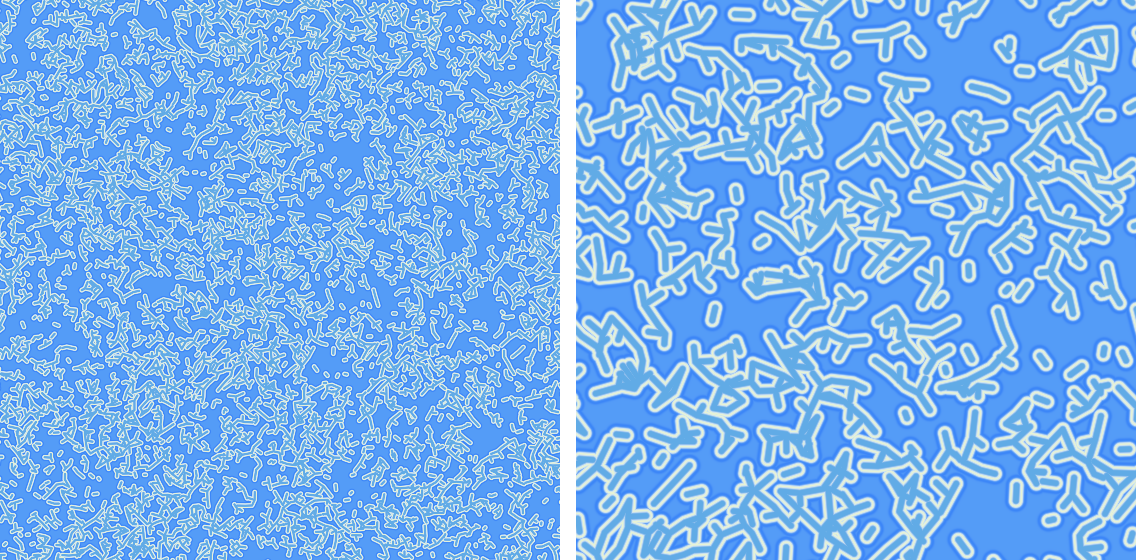
Left: the whole. Right: its middle third, enlarged.
This pattern is drawn by a Shadertoy shader. Its source:

```glsl
// Pale outlines of small branching twigs scattered on a bright blue ground.
// Each jittered grid point grows a bent edge to a random neighbour plus side spurs;
// the union of their distances is contoured at a fixed radius.

#define CELLS 64.0          // grid cells per canvas height
#define JITTER 0.92         // scatter of the points in their cells
#define DENSITY 0.55        // mean chance of an edge per cell
#define CLUSTERING 0.34     // swing of that chance across the canvas
#define LOOSE 0.22          // extra chance of a short free stub
#define SPUR_CHANCE 0.75    // chance of a side spur on an edge
#define BEND 0.5            // sideways kink of an edge, in cells
#define RADIUS 0.0031       // twig axis to centre of outline
#define LINE_HALF 0.0013    // half thickness of the outline
#define HALO_GAP 0.0026     // outline centre to dark halo centre
#define HALO_WIDTH 0.0010   // spread of the dark halo

const vec3 GROUND = vec3(0.33, 0.61, 0.97);
const vec3 HALO   = vec3(0.22, 0.51, 0.97);
const vec3 INSIDE = vec3(0.38, 0.67, 0.90);
const vec3 LILAC  = vec3(0.70, 0.80, 0.95);
const vec3 PALE   = vec3(0.81, 0.90, 0.93);
const vec3 CREAM  = vec3(0.91, 0.95, 0.84);

vec4 hash4(vec2 p) {
    vec4 q = fract(p.xyxy * vec4(0.1031, 0.1030, 0.0973, 0.1099));
    q += dot(q, q.wzxy + 33.33);
    return fract((q.xxyz + q.yzzw) * q.zywx);
}

vec2 cellPoint(vec2 cell) {
    return cell + 0.5 + JITTER * (hash4(cell + 17.0).xy - 0.5);
}

float segmentDistance(vec2 p, vec2 a, vec2 b) {
    vec2 pa = p - a, ba = b - a;
    float t = clamp(dot(pa, ba) / max(dot(ba, ba), 1e-5), 0.0, 1.0);
    return length(pa - ba * t);
}

vec2 heading(float angle) {
    return vec2(cos(angle), sin(angle));
}

// Layered sines, turned at each octave, in about -1..1
float clusterField(vec2 p) {
    float sum = 0.0, weight = 0.8;
    for (int i = 0; i < 4; i++) {
        p = mat2(0.8, 0.6, -0.6, 0.8) * p * 1.5 + 1.7;
        sum += weight * sin(p.x + 1.3 * sin(p.y * 0.7)) * sin(p.y + 1.1 * sin(p.x * 0.8));
        weight *= 0.85;
    }
    return clamp(sum, -1.0, 1.0);
}

// Distance to the twig that grows from one cell, in cells
float twigDistance(vec2 p, vec2 cell) {
    vec4 pick = hash4(cell + 131.0);
    vec4 form = hash4(cell + 257.0);
    vec2 a = cellPoint(cell);
    float chance = DENSITY + CLUSTERING * clusterField(cell / CELLS * 11.0);

    if (pick.x < chance) {
        // Bent edge to one of the eight neighbours
        vec2 stepTo = round(heading(floor(pick.y * 8.0) * 0.785398));
        vec2 b = cellPoint(cell + stepTo);
        vec2 along = normalize(b - a + 1e-4);
        vec2 side = vec2(-along.y, along.x);
        vec2 mid = mix(a, b, 0.35 + 0.3 * form.x) + side * BEND * (form.y - 0.5);
        float d = min(segmentDistance(p, a, mid), segmentDistance(p, mid, b));
        // Side spur from the kink
        if (pick.z < SPUR_CHANCE) {
            vec2 lean = normalize(along * (form.z - 0.3) + side * sign(pick.w - 0.5));
            d = min(d, segmentDistance(p, mid, mid + lean * (0.4 + 0.4 * form.w)));
        }
        return d;
    }
    if (pick.x < chance + LOOSE) {
        // Short free stub
        vec2 reach = heading(form.x * 6.283185) * (0.08 + 0.22 * form.y);
        return segmentDistance(p, a - reach, a + reach);
    }
    return 9.0;
}

void mainImage(out vec4 fragColor, in vec2 fragCoord) {
    vec2 p = fragCoord / iResolution.y * CELLS;
    vec2 home = floor(p);

    // Union of all twigs in reach
    float d = 9.0;
    for (int y = -2; y <= 2; y++)
        for (int x = -2; x <= 2; x++)
            d = min(d, twigDistance(p, home + vec2(x, y)));
    d = d / CELLS - RADIUS;

    // Ground, dark halo and twig interior
    float soft = max(0.0006, 0.35 / iResolution.y);
    float haloOffset = (d - HALO_GAP) / HALO_WIDTH;
    vec3 color = mix(GROUND, HALO, 0.85 * exp(-haloOffset * haloOffset));
    color = mix(color, INSIDE, 1.0 - smoothstep(-soft, soft, d));

    // Outline, cream at its core and lilac at its rim
    float across = abs(d) / LINE_HALF;
    vec3 lineColor = mix(CREAM, PALE, smoothstep(0.1, 0.5, across));
    lineColor = mix(lineColor, LILAC, smoothstep(0.5, 1.0, across));
    float line = 1.0 - smoothstep(LINE_HALF - soft, LINE_HALF + soft, abs(d));
    fragColor = vec4(mix(color, lineColor, line), 1.0);
}
```
